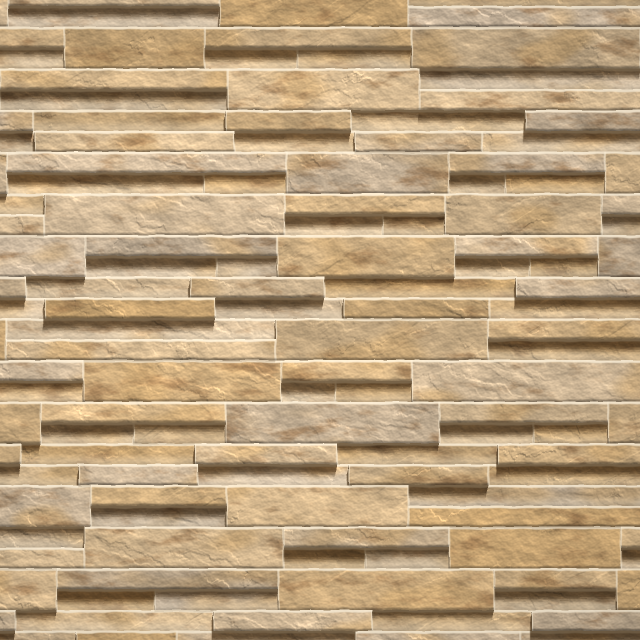
Reproduce this texture procedurally as a Shadertoy shader.

```glsl
// Stacked sandstone cladding: long split-face strips at two depths, lit from above.

const float COURSE = 0.0651;        // height of one course
const float COURSE_SHIFT = 0.28;    // vertical phase, in courses
const float BLOCK_LENGTH = 0.31;
const float STRIP_LENGTH = 0.25;
const float SHADOW_REACH = 0.025;
const vec2 TO_LIGHT = vec2(0.18, 1.0);
const float RELIEF = 1.65;
const float RELIEF_STEP = 0.0024;
const vec3 TAN = vec3(0.765, 0.665, 0.525);
const vec3 OCHRE = vec3(0.735, 0.600, 0.410);
const vec3 GREY = vec3(0.715, 0.650, 0.570);
const vec3 RUST = vec3(0.520, 0.390, 0.260);
const vec3 CREAM = vec3(0.960, 0.910, 0.820);
const vec3 SHADE = vec3(0.480, 0.425, 0.350);

struct Stone { vec4 box; float lift; float id; };

float hash(vec2 p) {
    vec3 q = fract(p.xyx * vec3(0.1031, 0.1030, 0.0973));
    q += dot(q, q.yzx + 33.33);
    return fract((q.x + q.y) * q.z);
}

vec2 gradient(vec2 cell) {
    float a = 6.2832 * hash(cell);
    return vec2(cos(a), sin(a));
}

float noise(vec2 p) {
    vec2 i = floor(p), f = p - i;
    vec2 u = f * f * f * (f * (f * 6.0 - 15.0) + 10.0);
    vec2 e = vec2(1.0, 0.0);
    float low = mix(dot(gradient(i), f), dot(gradient(i + e), f - e), u.x);
    float high = mix(dot(gradient(i + e.yx), f - e.yx), dot(gradient(i + 1.0), f - 1.0), u.x);
    return mix(low, high, u.y);
}

float fbm(vec2 p) {
    float sum = 0.0, amp = 0.5;
    for (int i = 0; i < 5; i++) {
        sum += amp * noise(p);
        p = mat2(1.6, 1.2, -1.2, 1.6) * p + 5.3;
        amp *= 0.6;
    }
    return sum;
}

float jointAt(float i, float len, float seed) {
    return (i + 0.5 * hash(vec2(i + 40.0, seed + 9.0))) * len;
}

// Left end, right end and index of the piece that holds x
vec3 cut(float x, float len, float seed) {
    float i = floor(x / len);
    if (x < jointAt(i, len, seed)) i -= 1.0;
    return vec3(jointAt(i, len, seed), jointAt(i + 1.0, len, seed), i);
}

Stone stoneAt(vec2 p) {
    float y = p.y / COURSE + COURSE_SHIFT;
    float row = floor(y);
    float upper = step(0.5, y - row);
    float base = (row - COURSE_SHIFT) * COURSE;
    bool stripCourse = mod(row, 4.0) < 0.5;
    float seed = stripCourse ? row * 2.0 + upper + 60.0 : row;
    vec3 run = cut(p.x, stripCourse ? STRIP_LENGTH : BLOCK_LENGTH, seed);
    float pick = hash(vec2(run.z + 20.0, seed + 31.0));
    bool whole = !stripCourse && mod(run.z + row, 2.0) < 0.5;
    vec4 box = vec4(run.x, base, run.y, base + COURSE);
    float lift = 0.8 + 0.1 * pick;
    if (!whole) {
        box.y += 0.5 * COURSE * upper;
        box.w = box.y + 0.5 * COURSE;
        bool raised = stripCourse ? mod(run.z + upper, 2.0) < 0.5 : (upper > 0.5) == (pick < 0.85);
        lift = raised ? 1.0 : 0.2;
        // Some recessed strips are made of two pieces
        if (!raised && !stripCourse && pick < 0.6) {
            float middle = mix(run.x, run.y, 0.3 + 0.7 * pick);
            if (p.x < middle) { box.z = middle; lift = 0.08; }
            else { box.x = middle; lift = 0.33; }
        }
    }
    return Stone(box, lift, hash(box.xy * 91.0 + 50.0));
}

// Grain plus slanted cleft steps
float relief(vec2 p, float id) {
    vec2 q = p + id * vec2(17.0, 29.0);
    float slope = id > 0.35 ? 0.45 : -0.35;
    vec2 r = vec2(q.x, q.y + slope * q.x);
    float bend = 0.7 * fbm(q * 22.0);
    float cleft = noise(r * vec2(8.0, 24.0) + bend);
    float flake = noise(r * vec2(17.0, 45.0) + 9.0 + bend);
    float broken = smoothstep(-0.15, 0.25, noise(q * 11.0 + 3.0));
    return 0.62 * fbm(q * vec2(15.0, 21.0))
        + broken * (0.13 * smoothstep(-0.05, 0.05, cleft) + 0.07 * smoothstep(-0.06, 0.06, flake));
}

float castShadow(vec2 p, float lift) {
    float dark = 0.0;
    for (int i = 1; i <= 10; i++) {
        float t = float(i) / 10.0;
        float rise = stoneAt(p + TO_LIGHT * SHADOW_REACH * t).lift - lift - t * 0.9;
        dark = max(dark, smoothstep(-0.1, 0.45, rise));
    }
    return dark;
}

vec3 wall(vec2 p) {
    vec2 w = p + 0.0016 * vec2(noise(p * 45.0), noise(p * 38.0 + 7.0));
    Stone s = stoneAt(w);
    vec2 q = p + s.id * 23.0;

    // Mineral colour
    vec3 col = mix(TAN, s.id < 0.5 ? OCHRE : GREY, 0.9 * fract(s.id * 7.0));
    col = mix(col, OCHRE, 0.6 * smoothstep(0.05, 0.4, noise(q * vec2(9.0, 16.0))));
    float stain = smoothstep(0.08, 0.5, fbm(q * vec2(12.0, 30.0)) + 0.12 * fract(s.id * 13.0));
    col = mix(col, RUST, 0.65 * stain);
    col *= 0.95 + 0.14 * fract(s.id * 31.0) + 0.22 * fbm(q * 18.0);

    // Split face lit from above
    float h = relief(p, s.id);
    float lit = h - relief(p + RELIEF_STEP * vec2(0.4, 1.0), s.id);
    col *= clamp(1.0 + RELIEF * lit, 0.55, 1.4);
    float fromBase = w.y - s.box.y, fromTop = s.box.w - w.y;
    float recess = 1.0 - smoothstep(0.3, 0.7, s.lift);
    col = mix(col, CREAM, 0.3 * recess * (1.0 - smoothstep(0.002, 0.02, fromBase)));

    // Pale ledges, end joints, dark undersides and cast shadows
    float shadow = castShadow(w, s.lift);
    float ledge = 1.0 - smoothstep(0.0025, 0.0055, fromTop + 0.003 * h);
    col = mix(col, CREAM, 0.85 * ledge);
    float ends = min(w.x - s.box.x, s.box.z - w.x);
    col = mix(col, CREAM, 0.6 * (1.0 - smoothstep(0.0007, 0.0026, ends)));
    col *= 1.0 - 0.38 * s.lift * (1.0 - smoothstep(0.001, 0.0055, fromBase));
    col *= mix(vec3(1.0), SHADE, shadow);

    // Slow fall-off of the light
    float glow = length((p - vec2(0.4, 0.55)) * vec2(0.8, 1.0));
    return col * (1.08 - 0.28 * glow * glow);
}

void mainImage(out vec4 fragColor, in vec2 fragCoord) {
    vec3 sum = vec3(0.0);
    for (int i = 0; i < 4; i++) {
        vec2 offset = vec2(i & 1, i >> 1) * 0.5 - 0.25;
        sum += wall((fragCoord + offset) / iResolution.y);
    }
    fragColor = vec4(sum / 4.0, 1.0);
}
```
